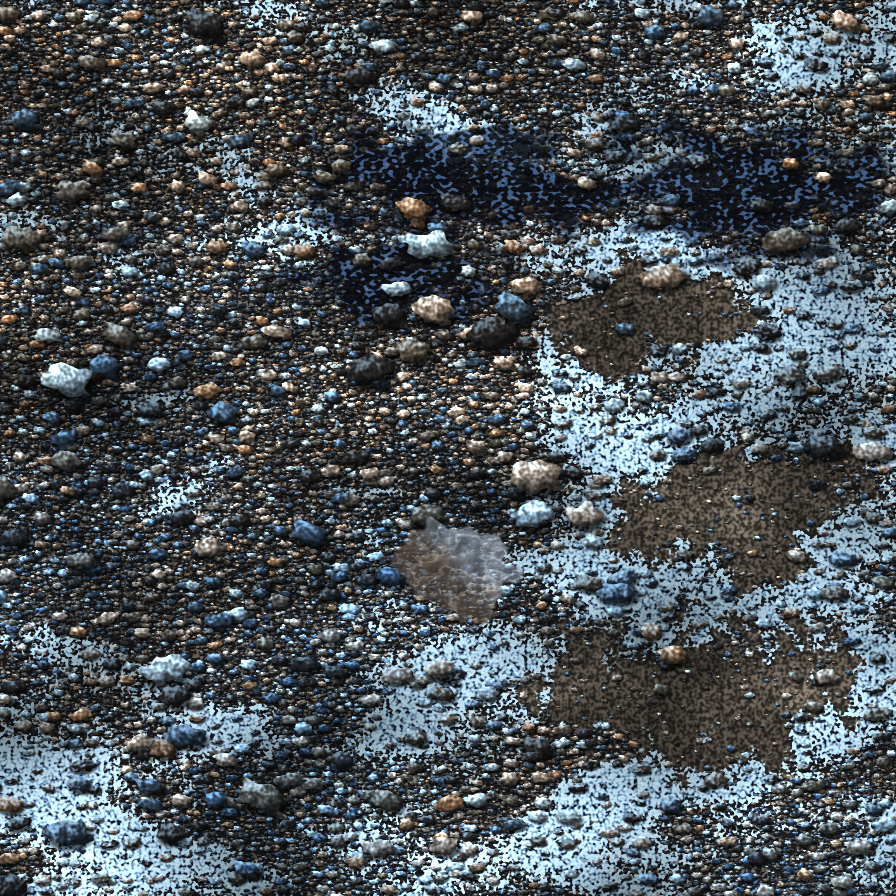
A WebGL 2 fragment shader for this texture:

```glsl
#version 300 es
precision highp float;
uniform vec2 u_resolution;
out vec4 fragColor;

vec4 hash4(vec2 p) {
  vec4 q = fract(p.xyxy * vec4(0.1031, 0.1030, 0.0973, 0.1099));
  q += dot(q, q.wzxy + 33.33);
  return fract((q.xxyz + q.yzzw) * q.zywx);
}

float gradientDot(vec2 cell, vec2 offset) {
  float angle = 6.2832 * hash4(cell).x;
  return dot(vec2(cos(angle), sin(angle)), offset);
}

float noise(vec2 p) {
  vec2 i = floor(p), f = p - i, e = vec2(1.0, 0.0);
  vec2 w = f * f * f * (f * (f * 6.0 - 15.0) + 10.0);
  float low = mix(gradientDot(i, f), gradientDot(i + e, f - e), w.x);
  float high = mix(gradientDot(i + e.yx, f - e.yx), gradientDot(i + 1.0, f - 1.0), w.x);
  return 1.4 * mix(low, high, w.y);
}

float fbm(vec2 p) {
  float sum = 0.0;
  for (float amplitude = 0.55; amplitude > 0.05; amplitude *= 0.5) {
    sum += amplitude * noise(p);
    p = mat2(1.6, 1.2, -1.2, 1.6) * p + 17.3;
  }
  return sum;
}

// Positive inside an ellipse, zero on its rim
float blob(vec2 p, vec2 center, vec2 radius) { return 1.0 - length((p - center) / radius); }

// Bare sandy hollows on the right
float hollow(vec2 uv) {
  vec2 p = uv + 0.05 * vec2(noise(uv * 9.0), noise(uv * 9.0 + 7.0));
  float d = max(blob(p, vec2(0.83, 0.43), vec2(0.12, 0.08)), blob(p, vec2(0.76, 0.23), vec2(0.18, 0.085)));
  d = max(d, blob(p, vec2(0.75, 0.64), vec2(0.11, 0.06)));
  return d + 0.35 * noise(uv * 24.0) + 0.25 * noise(uv * 60.0);
}

float frostCover(vec2 uv, float depth) {
  float right = smoothstep(0.46, 0.8, uv.x) * (1.0 - 0.5 * smoothstep(0.7, 1.0, uv.y));
  float corner = smoothstep(-0.3, 0.8, blob(uv, vec2(0.08, 0.0), vec2(0.55, 0.36)));
  float bias = 0.38 * right + 0.42 * corner + 0.2 * smoothstep(-0.9, -0.2, depth);
  return smoothstep(-0.3, 0.32, 1.3 * fbm(uv * vec2(5.0, 10.0) + 3.1) + bias - 0.36);
}

vec3 stoneColor(float pick, float warmth) {
  vec3 tones[6] = vec3[6](vec3(0.16, 0.16, 0.17), vec3(0.34, 0.32, 0.29), vec3(0.22, 0.30, 0.39),
    vec3(0.60, 0.55, 0.50), vec3(0.55, 0.42, 0.31), vec3(0.62, 0.74, 0.82));
  int k = pick < 0.22 ? 0 : pick < 0.45 ? 1 : pick < 0.62 ? 2 : pick < 0.80 ? 3 : pick < 0.87 ? 4 : 5;
  return tones[k] * mix(vec3(0.88, 1.0, 1.12), vec3(1.1, 1.0, 0.9), warmth);
}

// One size of scattered stones, each with a shadow beneath it
vec3 addStones(vec3 color, vec2 uv, float cells, float density, float warmth, float frost, vec3 frostColor) {
  vec2 grid = cells * vec2(1.0, 1.4), q = uv * grid;
  float grain = noise(uv * 240.0) + 0.7 * noise(uv * 110.0);
  for (int k = 0; k < 9; k++) {
    vec2 cell = floor(q) + vec2(k % 3 - 1, 1 - k / 3);
    vec4 place = hash4(cell + cells), look = hash4(cell + cells * 3.7 + 51.0);
    vec2 center = cell + 0.5 + 0.7 * (place.xy - 0.5);
    float radius = mix(0.3, 0.58, place.z * place.z);
    vec2 offset = (q - center) / radius;
    if (place.w > density || dot(offset, offset) > 5.0) continue;
    if (place.w > density * (1.0 - 0.9 * smoothstep(-0.2, 0.2, hollow(center / grid)))) continue;
    float angle = 1.3 * (look.x - 0.5);
    mat2 turn = mat2(cos(angle), -sin(angle), sin(angle), cos(angle));
    vec2 stretch = vec2(1.0, mix(1.0, 1.6, look.y)), body = turn * offset * stretch;
    float boxy = 1.12 * max(abs(body.x + 0.3 * body.y), abs(body.y));
    float r = mix(length(body), boxy, 0.7 * look.w) + 0.3 * noise(body * 1.7 + look.zw * 40.0);
    float shade = length(turn * (offset + vec2(-0.1, 0.3)) * stretch);
    color *= 1.0 - 0.68 * (1.0 - smoothstep(0.75, 1.25, shade));
    vec3 normal = normalize(vec3(offset, sqrt(max(0.0, 1.0 - r * r)) + 0.25));
    float light = max(0.0, dot(normal, normalize(vec3(-0.3, 0.75, 0.55))) + 0.3 * noise(body * 2.3 + look.xy * 30.0));
    vec3 stone = stoneColor(look.z, warmth) * (0.28 + 1.1 * light) * (1.0 + 0.5 * grain);
    stone += vec3(0.16, 0.24, 0.29) * smoothstep(0.6, 1.05, light + 0.3 * grain);
    stone = mix(stone, frostColor, frost * smoothstep(0.3, 0.85, light + 0.5 * grain));
    float edge = 1.2 * cells / (u_resolution.y * radius);
    color = mix(color, stone, 1.0 - smoothstep(0.95 - edge, 0.95 + edge, r));
  }
  return color;
}

// Dark matted weed with fine blue glints
vec3 addWeed(vec3 color, vec2 uv) {
  float d = max(blob(uv, vec2(0.53, 0.80), vec2(0.19, 0.06)), blob(uv, vec2(0.83, 0.79), vec2(0.16, 0.07)));
  d = max(d, blob(uv, vec2(0.44, 0.69), vec2(0.12, 0.05)));
  float cover = smoothstep(-0.1, 0.4, d + 1.1 * fbm(uv * vec2(18.0, 30.0)));
  float glint = smoothstep(0.1, 0.5, noise(uv * vec2(150.0, 220.0)) + 0.5 * noise(uv * 40.0));
  return mix(color, vec3(0.03, 0.035, 0.055) + glint * vec3(0.22, 0.34, 0.50), 0.9 * cover);
}

// Creased translucent film with a many-sided outline
vec3 addFilm(vec3 color, vec2 p) {
  float outline = 0.0;
  for (float i = 0.0; i < 7.0; i++) {
    float angle = 0.9 * i + 0.4;
    outline = max(outline, dot(p, vec2(0.8 * cos(angle), sin(angle))) / mix(0.042, 0.06, hash4(vec2(i, 5.0)).x));
  }
  float cover = 1.0 - smoothstep(0.94, 1.04, outline + 0.2 * noise(p * 50.0));
  float crease = 1.0 - smoothstep(0.0, 0.1, abs(fbm(p * vec2(24.0, 34.0) + 2.0)));
  vec3 film = mix(vec3(0.32, 0.28, 0.25), vec3(0.52, 0.56, 0.62), smoothstep(-0.03, 0.04, p.x + p.y));
  return mix(color, film * (1.0 + 0.5 * fbm(p * 60.0)) + 0.22 * crease, 0.7 * cover);
}

void main() {
  vec2 uv = gl_FragCoord.xy / u_resolution.y;
  float depth = hollow(uv), sand = smoothstep(-0.2, 0.2, depth);
  float frost = frostCover(uv, depth) * (1.0 - sand);
  float grit = noise(uv * 260.0) + 0.7 * noise(uv * 125.0 + 4.0);
  float warmth = clamp(0.15 + 0.75 * uv.y + 0.6 * noise(uv * 4.0), 0.0, 1.0);
  vec3 frostColor = mix(vec3(0.38, 0.52, 0.66), vec3(0.74, 0.88, 0.96), smoothstep(-0.5, 0.3, grit));
  // Ground and fine gravel
  vec3 color = mix(vec3(0.08, 0.08, 0.09), vec3(0.36, 0.34, 0.31), smoothstep(-0.2, 0.7, grit));
  vec3 sandColor = mix(vec3(0.13, 0.12, 0.11), vec3(0.38, 0.35, 0.31), smoothstep(-0.7, 0.7, grit));
  color = mix(color, sandColor * (1.0 + 0.6 * fbm(uv * 14.0)), sand);
  color = addStones(color, uv, 150.0, 0.9, warmth, frost, frostColor);
  color = addStones(color, uv, 88.0, 0.8, warmth, frost, frostColor);
  // Frost, then larger stones and debris
  float dusting = smoothstep(0.0, 0.35, 0.95 * frost + 0.8 * grit - 0.42);
  color = mix(color, frostColor, 0.9 * dusting * smoothstep(0.0, 0.2, frost));
  color = addStones(color, uv, 52.0, 0.5, warmth, frost * 0.8, frostColor);
  color = addWeed(color * (1.0 + 0.5 * noise(uv * vec2(5.0, 8.0))), uv);
  color = addStones(color, uv, 31.0, 0.24, warmth, frost * 0.6, frostColor);
  color = addStones(color, uv, 18.0, 0.12, warmth, frost * 0.4, frostColor);
  color = addFilm(color, uv - vec2(0.51, 0.365));
  fragColor = vec4(clamp(color + 0.012, 0.0, 1.0), 1.0);
}
```
